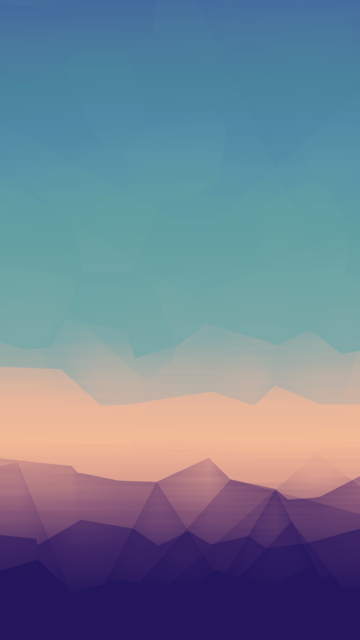
Give the GLSL for this background, as a Shadertoy shader.

```glsl
#define EDGE 0.0014        // softness of facet edges
#define CELLS 5.0          // sky facets across the width
#define CELL_SHARP 90.0    // crispness of sky facets
#define CELL_SHIFT 0.034   // tonal spread of sky facets
#define STREAK_SHIFT 0.009 // strength of horizontal streaks
#define MIST 0.050         // depth at which a hill melts into mist
#define HAZE 0.075         // height at which a sky band melts away

const int KNOTS = 12;
const int STOPS = 16;

// Evenly spaced colours, from the ground to the zenith
const vec3 DUSK[STOPS] = vec3[STOPS](
    vec3(.14, .085, .36), vec3(.25, .15, .40),
    vec3(.53, .34, .47), vec3(.86, .62, .56), vec3(.95, .73, .59),
    vec3(.90, .71, .61), vec3(.73, .69, .65), vec3(.50, .66, .66),
    vec3(.44, .65, .65), vec3(.40, .63, .64), vec3(.37, .62, .64),
    vec3(.35, .58, .66), vec3(.31, .54, .65), vec3(.29, .52, .62),
    vec3(.29, .48, .62), vec3(.27, .42, .62));

// Angular outlines of the hills and of the two low sky bands
const vec2 FAR_HILLS[KNOTS] = vec2[KNOTS](
    vec2(0, .284), vec2(.20, .272), vec2(.215, .262), vec2(.33, .249),
    vec2(.435, .247), vec2(.58, .285), vec2(.64, .251), vec2(.765, .236),
    vec2(.80, .219), vec2(.87, .222), vec2(.89, .224), vec2(1, .256));
const vec2 MID_HILLS[KNOTS] = vec2[KNOTS](
    vec2(0, .164), vec2(.10, .158), vec2(.105, .148), vec2(.225, .188),
    vec2(.37, .174), vec2(.44, .147), vec2(.525, .170), vec2(.585, .149),
    vec2(.69, .162), vec2(.74, .143), vec2(.86, .152), vec2(1, .174));
const vec2 NEAR_HILLS[KNOTS] = vec2[KNOTS](
    vec2(0, .108), vec2(.105, .126), vec2(.20, .073), vec2(.33, .093),
    vec2(.40, .088), vec2(.43, .062), vec2(.54, .085), vec2(.60, .109),
    vec2(.74, .082), vec2(.86, .114), vec2(.93, .080), vec2(1, .080));
const vec2 LOW_BAND[KNOTS] = vec2[KNOTS](
    vec2(0, .427), vec2(.08, .425), vec2(.17, .423), vec2(.28, .366),
    vec2(.36, .368), vec2(.50, .381), vec2(.59, .388), vec2(.706, .366),
    vec2(.765, .398), vec2(.89, .368), vec2(.95, .368), vec2(1, .368));
const vec2 HIGH_BAND[KNOTS] = vec2[KNOTS](
    vec2(0, .466), vec2(.07, .454), vec2(.14, .457), vec2(.18, .500),
    vec2(.35, .484), vec2(.375, .440), vec2(.50, .462), vec2(.57, .495),
    vec2(.775, .461), vec2(.86, .485), vec2(.95, .447), vec2(1, .452));

float hash(vec2 p) {
    p = fract(p * vec2(.1031, .1130));
    p += dot(p, p.yx + 33.33);
    return fract((p.x + p.y) * p.x * 41.7);
}

float noise(vec2 p) {
    vec2 i = floor(p), f = smoothstep(0., 1., fract(p));
    return mix(mix(hash(i), hash(i + vec2(1, 0)), f.x),
               mix(hash(i + vec2(0, 1)), hash(i + vec2(1, 1)), f.x), f.y);
}

// The lowest stop stays flat across the first sixteenth of the height
vec3 duskColor(float y) {
    float s = clamp(y * float(STOPS) - 1., 0., float(STOPS) - 1.001);
    int i = int(s);
    return mix(DUSK[i], DUSK[i + 1], fract(s));
}

float outline(float x, vec2 knots[KNOTS]) {
    float h = knots[0].y;
    for (int i = 1; i < KNOTS; i++) {
        vec2 a = knots[i - 1], b = knots[i];
        h += (b.y - a.y) * clamp((x - a.x) / (b.x - a.x), 0., 1.);
    }
    return h;
}

// Sharp at its edge, fading with depth inside
float veil(float depth, float fade) {
    return smoothstep(-EDGE, EDGE, depth) * exp(-max(depth, 0.) / fade);
}

// Vertical drop away from an apex, with separate left and right slopes
float drop(float x, float apex, float left, float right) {
    return max((apex - x) * left, (x - apex) * right);
}

float peak(vec2 p, vec2 apex, float left, float right) {
    return veil(apex.y - drop(p.x, apex.x, left, right) - p.y, MIST);
}

float hanging(vec2 p, vec2 apex, float left, float right) {
    return veil(p.y - apex.y - drop(p.x, apex.x, left, right), HAZE);
}

// Average tone of the nearest scattered cells
float facets(vec2 p) {
    vec2 base = floor(p), sum = vec2(0);
    for (int k = 0; k < 9; k++) {
        vec2 id = base + vec2(k % 3 - 1, k / 3 - 1);
        vec2 d = id + .1 + .8 * vec2(hash(id + 17.), hash(id + 53.)) - p;
        sum += vec2(hash(id + 91.), 1.) * exp(-CELL_SHARP * dot(d, d));
    }
    return sum.x / max(sum.y, 1e-35) - .5;
}

void mainImage(out vec4 fragColor, in vec2 fragCoord) {
    vec2 p = fragCoord / iResolution.xy;
    float y = p.y;

    // Sky facets, bands and wedges
    vec2 q = p * vec2(1, iResolution.y / iResolution.x) * CELLS;
    y += CELL_SHIFT * facets(q + 20.) * smoothstep(.24, .5, p.y);
    y += .045 * veil(p.y - outline(p.x, LOW_BAND), HAZE);
    y += .030 * veil(p.y - outline(p.x, HIGH_BAND), HAZE);
    y += .014 * (hanging(p, vec2(.545, .534), .35, .25)
               + hanging(p, vec2(.555, .633), .32, .50)
               + hanging(p, vec2(.890, .586), 1.2, .35));

    // Hill layers and their folded faces
    y -= .045 * veil(outline(p.x, FAR_HILLS) - p.y, MIST);
    y -= .030 * veil(outline(p.x, MID_HILLS) - p.y, MIST);
    y -= .035 * veil(outline(p.x, NEAR_HILLS) - p.y, MIST);
    y -= .018 * (peak(p, vec2(.435, .247), 1.1, .87) + peak(p, vec2(.765, .235), .95, 1.1)
               + peak(p, vec2(.810, .185), .60, .73) + peak(p, vec2(.640, .251), .64, .15));
    y -= .012 * (peak(p, vec2(.880, .292), .50, .43) + peak(p, vec2(.050, .277), .10, 1.4));

    // Fine horizontal streaks
    y += STREAK_SHIFT * (noise(p * vec2(4, 210) + 7.) - .5) * smoothstep(.05, .3, p.y);
    fragColor = vec4(duskColor(y), 1);
}
```
